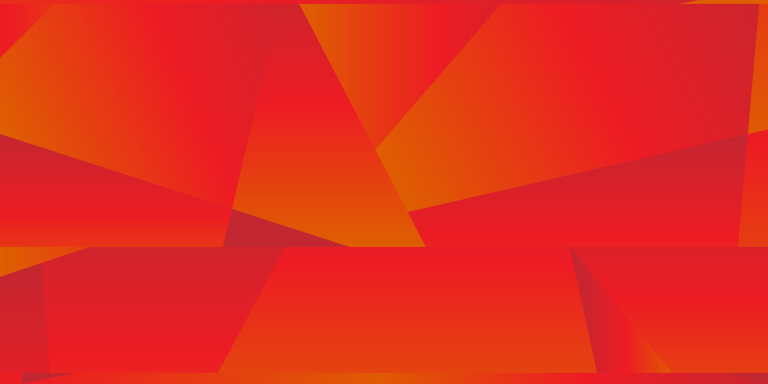
Reproduce this background procedurally as a Shadertoy shader.

```glsl
const vec3 CRIMSON = vec3(0.76, 0.15, 0.19);
const vec3 RED = vec3(0.93, 0.11, 0.14);
const vec3 ORANGE = vec3(0.87, 0.37, 0.0);

// Three-stop colour ramp: crimson, red, orange
vec3 ramp(float t) {
    t = clamp(t, 0.0, 1.0) * 2.0;
    return t < 1.0 ? mix(CRIMSON, RED, t) : mix(RED, ORANGE, t - 1.0);
}

// Ramp running from a crimson point to an orange point
vec3 gradient(vec2 p, vec2 dark, vec2 bright) {
    vec2 axis = bright - dark;
    return ramp(dot(p - dark, axis) / dot(axis, axis));
}

vec3 gradientX(vec2 p, float dark, float bright) {
    return ramp((p.x - dark) / (bright - dark));
}

vec3 gradientY(vec2 p, float dark, float bright) {
    return ramp((p.y - dark) / (bright - dark));
}

// Smooth coverage of the half-plane left of the line a -> b
float leftOf(vec2 p, vec2 a, vec2 b, float px) {
    vec2 e = normalize(b - a);
    vec2 v = p - a;
    return clamp((e.x * v.y - e.y * v.x) / px + 0.5, 0.0, 1.0);
}

float above(vec2 p, float y, float px) {
    return clamp((p.y - y) / px + 0.5, 0.0, 1.0);
}

// Large facets of the upper band
vec3 upperBand(vec2 p, float px) {
    float lowerLeft = leftOf(p, vec2(0.604, 0.456), vec2(0.0, 0.651), px);
    float lowerRight = leftOf(p, vec2(1.948, 0.651), vec2(1.0625, 0.448), px);

    // Left side
    vec3 left = gradient(p, vec2(0.885, 1.05), vec2(0.0, 0.66));
    left = mix(left, gradientX(p, -0.3, 0.35),
               leftOf(p, vec2(0.0, 0.849), vec2(0.143, 0.99), px));
    left = mix(left, gradientY(p, 0.66, 0.22), lowerLeft);

    // Central wedge with its shaded foot
    vec3 wedge = mix(gradientY(p, 1.1, 0.36), CRIMSON, lowerLeft);
    left = mix(left, wedge, leftOf(p, vec2(0.729, 0.99), vec2(0.604, 0.456), px));

    // Right side
    vec3 right = gradientX(p, 1.5, 0.78);
    right = mix(right, gradient(p, vec2(2.08, 1.08), vec2(1.016, 0.52)),
                leftOf(p, vec2(1.305, 0.99), vec2(0.979, 0.612), px));
    right = mix(right, gradientY(p, 0.66, 0.1), lowerRight);
    vec3 sliver = mix(gradientY(p, 2.1, 0.6), gradientY(p, 1.15, 0.1), lowerRight);
    right = mix(right, sliver, leftOf(p, vec2(1.977, 0.99), vec2(1.922, 0.357), px));

    return mix(left, right, leftOf(p, vec2(0.779, 0.99), vec2(1.109, 0.357), px));
}

// Calmer facets of the lower band
vec3 lowerBand(vec2 p, float px) {
    vec3 col = gradientY(p, 0.5, -0.35);
    col = mix(col, gradientY(p, 0.32, -0.5),
              leftOf(p, vec2(0.13, 0.029), vec2(0.109, 0.315), px));
    col = mix(col, gradientX(p, 1.0, 0.0),
              leftOf(p, vec2(0.0, 0.279), vec2(0.234, 0.357), px));
    col = mix(col, gradientY(p, 0.78, -0.16),
              leftOf(p, vec2(0.742, 0.357), vec2(0.568, 0.029), px));
    col = mix(col, gradientX(p, 1.5, 1.76),
              leftOf(p, vec2(1.484, 0.357), vec2(1.555, 0.029), px));
    return mix(col, gradientY(p, 0.58, -0.15),
               leftOf(p, vec2(1.484, 0.357), vec2(1.75, 0.029), px));
}

// Thin strip along the bottom
vec3 bottomStrip(vec2 p, float px) {
    vec3 col = gradientX(p, -0.9, 1.05);
    float shade = leftOf(p, vec2(0.057, 0.0), vec2(0.195, 0.029), px)
                * clamp((p.x - 0.057) / px + 0.5, 0.0, 1.0);
    col = mix(col, CRIMSON, shade);
    col = mix(col, gradientX(p, 2.1, 0.95),
              leftOf(p, vec2(1.016, 0.029), vec2(0.99, 0.0), px));
    return mix(col, CRIMSON, leftOf(p, vec2(1.888, 0.029), vec2(2.0, 0.0), px));
}

// Thin strip along the top
vec3 topStrip(vec2 p, float px) {
    return mix(gradientX(p, 2.6, -1.5), ORANGE,
               leftOf(p, vec2(1.82, 1.0), vec2(1.77, 0.99), px));
}

void mainImage(out vec4 fragColor, in vec2 fragCoord) {
    // Canvas spans 2 x 1 units
    vec2 p = fragCoord / iResolution.xy * vec2(2.0, 1.0);
    float px = 1.0 / iResolution.y;

    // Stack the bands from bottom to top
    vec3 col = bottomStrip(p, px);
    col = mix(col, lowerBand(p, px), above(p, 0.029, px));
    col = mix(col, upperBand(p, px), above(p, 0.357, px));
    col = mix(col, topStrip(p, px), above(p, 0.99, px));
    fragColor = vec4(col, 1.0);
}
```
